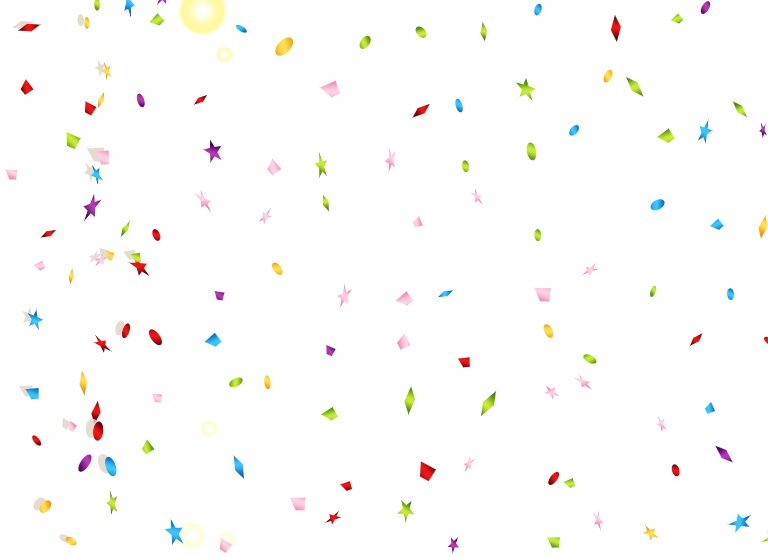
This pattern is drawn by a Shadertoy shader. Its source:

```glsl
// Metallic confetti scattered over white: ellipses, chips, rhombs and stars.
// Jittered grids place the pieces; a second, finer grid adds a dense column
// on the left, where some pieces cast beige shadows near pale yellow glows.

vec4 hash4(vec2 p) {
    vec4 q = fract(p.xyxy * vec4(0.1031, 0.1030, 0.0973, 0.1099));
    q += dot(q, q.wzxy + 33.33);
    return fract((q.xxyz + q.yzzw) * q.zywx);
}

mat2 rotation(float a) {
    float c = cos(a), s = sin(a);
    return mat2(c, -s, s, c);
}

float ellipseDistance(vec2 p, vec2 r) {
    float k = length(p / r);
    return k * (k - 1.0) / max(length(p / (r * r)), 0.001);
}

float rhombDistance(vec2 p, vec2 r) {
    p.x -= 0.25 * p.y;
    return dot(abs(p) - vec2(r.x, 0.0), normalize(r.yx));
}

// Tapered chip with a slanted top
float chipDistance(vec2 p, vec2 r) {
    p.y += 0.2 * p.x;
    float side = abs(p.x) - r.x * (1.0 + 0.28 * p.y / r.y);
    return max(side, abs(p.y) - r.y);
}

// Five points, squashed along x as if tilted away
float starDistance(vec2 p, vec2 r, float spin) {
    vec2 q = rotation(spin) * (p / r);
    float a = mod(atan(q.y, q.x), 1.2566) - 0.6283;
    vec2 folded = length(q) * vec2(cos(a), abs(sin(a)));
    return dot(folded - vec2(1.0, 0.0), vec2(0.35, 0.937)) * sqrt(r.x * r.y);
}

float pieceDistance(vec2 p, float kind, float size, float tilt) {
    if (kind < 0.36) return ellipseDistance(p, size * vec2(0.4 + 0.25 * tilt, 0.95));
    if (kind < 0.56) return rhombDistance(p, size * vec2(0.5, 1.25));
    if (kind < 0.76) return chipDistance(p, size * vec2(0.62, 0.66));
    return starDistance(p, size * vec2(0.6 + 0.5 * tilt, 1.4), 6.28 * tilt);
}

// Dark and bright foil tones, blended by the sheen
vec3 foil(float pick, float sheen) {
    if (pick < 0.22) return mix(vec3(0.42, 0.0, 0.02), vec3(0.95, 0.08, 0.08), sheen);
    if (pick < 0.42) return mix(vec3(0.93, 0.52, 0.68), vec3(1.0, 0.82, 0.89), sheen);
    if (pick < 0.63) return mix(vec3(0.32, 0.55, 0.0), vec3(0.78, 0.92, 0.22), sheen);
    if (pick < 0.80) return mix(vec3(0.04, 0.42, 0.76), vec3(0.22, 0.78, 1.0), sheen);
    if (pick < 0.94) return mix(vec3(0.94, 0.60, 0.05), vec3(1.0, 0.88, 0.32), sheen);
    return mix(vec3(0.32, 0.0, 0.38), vec3(0.72, 0.22, 0.72), sheen);
}

float coverage(float d) {
    return clamp(0.5 - d * iResolution.y, 0.0, 1.0);
}

void scatter(inout vec3 color, vec2 uv, float cell, bool column) {
    vec2 base = floor(uv / cell);
    for (int j = -1; j <= 1; j++)
    for (int i = -1; i <= 1; i++) {
        vec2 id = base + vec2(i, j);
        vec4 place = hash4(id + (column ? 71.3 : 19.7));
        vec4 look = hash4(id + (column ? 143.1 : 207.9));
        vec2 center = (id + 0.5 + 0.76 * (place.xy - 0.5)) * cell;

        // The column thins out away from its axis
        float off = (center.x - 0.2) / 0.05;
        float density = column ? 0.95 * exp(-off * off) : 0.96;
        if (place.z > density) continue;

        // Pink pieces are only chips and stars
        float kind = look.y;
        if (look.x > 0.22 && look.x < 0.42) kind = 0.57 + 0.43 * kind;

        float size = mix(0.011, 0.021, look.z * look.z);
        float angle = (place.w - 0.5) * (column ? 0.8 : 2.2);
        mat2 turn = rotation(angle);
        vec2 p = turn * (uv - center);
        if (column) p.x *= 1.25;

        // Beige shadow, up and to the left
        if (center.x < 0.25 && look.w > 0.45) {
            vec2 q = turn * (uv - center - vec2(-0.011, 0.005));
            float shadow = coverage(pieceDistance(q, kind, size, look.w));
            color = mix(color, vec3(0.88, 0.84, 0.78), 0.85 * shadow);
        }

        float along = dot(p, vec2(0.5, 0.85)) / size;
        float sheen = 0.5 + 0.5 * cos(2.8 * along + 2.0 * (look.w - 0.5));
        float mask = coverage(pieceDistance(p, kind, size, look.w));
        color = mix(color, foil(look.x, sheen), mask);
    }
}

// Pale disc, whitest in the middle
void glow(inout vec3 color, vec2 uv, vec2 center, float radius, float strength) {
    float d = length(uv - center);
    vec3 tint = mix(vec3(1.0), vec3(1.0, 0.97, 0.58), smoothstep(0.0, 0.8, d / radius));
    color = mix(color, tint, strength * (1.0 - smoothstep(0.85, 1.05, d / radius)));
}

void mainImage(out vec4 fragColor, in vec2 fragCoord) {
    vec2 uv = fragCoord / iResolution.y;
    vec3 color = vec3(1.0);

    glow(color, uv, vec2(0.363, 0.98), 0.043, 0.9);
    glow(color, uv, vec2(0.402, 0.902), 0.015, 0.6);
    glow(color, uv, vec2(0.375, 0.232), 0.016, 0.35);
    glow(color, uv, vec2(0.343, 0.04), 0.025, 0.3);
    glow(color, uv, vec2(0.407, 0.032), 0.016, 0.3);

    scatter(color, uv, 0.112, false);
    scatter(color, uv, 0.07, true);
    fragColor = vec4(color, 1.0);
}
```
